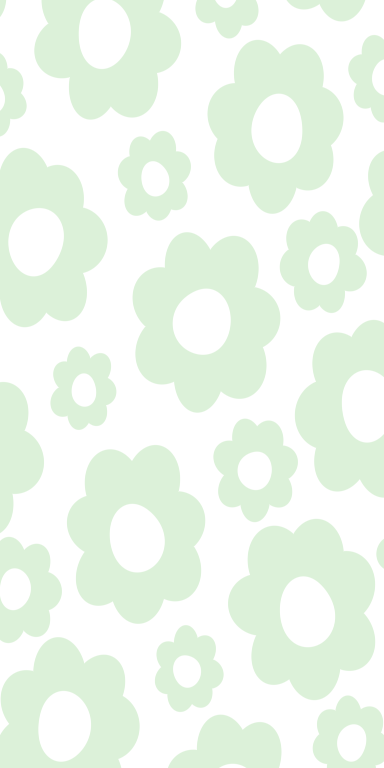
Reproduce this pattern procedurally as a WebGL 2 fragment shader.

```glsl
#version 300 es
precision highp float;
// Scattered pale green flowers with white centres on a white ground.
// A tilted lattice carries large flowers, with a smaller one in each gap;
// each flower is a union of seven uneven elliptical petals minus a hole.
uniform vec2 u_resolution;
out vec4 fragColor;

const vec3 WHITE = vec3(1.0);
const vec3 PALE_GREEN = vec3(0.862, 0.945, 0.850);
const vec2 FLOWER_HALF_SIZE = vec2(0.193, 0.238); // in canvas widths
const vec2 LATTICE_ORIGIN = vec2(0.534, 1.154);
const float LATTICE_TILT = -0.39;
const float CELL = 2.36;                          // in flower radii
const int PETALS = 7;
const float TAU = 6.2831853;

float hash(vec2 p) {
    vec3 q = fract(p.xyx * 0.1031);
    q += dot(q, q.yzx + 33.33);
    return fract((q.x + q.y) * q.z);
}

float randomRange(vec2 seed, float low, float high) {
    return mix(low, high, hash(seed));
}

mat2 rotation(float angle) {
    float c = cos(angle), s = sin(angle);
    return mat2(c, s, -s, c);
}

float gradientDot(vec2 corner, vec2 p) {
    float angle = TAU * hash(corner);
    return dot(vec2(cos(angle), sin(angle)), p - corner);
}

float gradientNoise(vec2 p) {
    vec2 i = floor(p), f = p - i;
    vec2 u = f * f * f * (f * (f * 6.0 - 15.0) + 10.0);
    vec2 e = vec2(1.0, 0.0);
    float low = mix(gradientDot(i, p), gradientDot(i + e, p), u.x);
    float high = mix(gradientDot(i + e.yx, p), gradientDot(i + e.xx, p), u.x);
    return mix(low, high, u.y);
}

// Approximate distance to an ellipse, from its field and gradient
float ellipseDistance(vec2 p, vec2 radii) {
    float k = length(p / radii);
    return k * (k - 1.0) / max(length(p / (radii * radii)), 1e-4);
}

// Signed distance to a flower of unit radius
float flowerDistance(vec2 p, float seed) {
    float d = length(p) - 0.66;
    float turn = TAU * hash(vec2(seed, 50.0));
    for (int i = 0; i < PETALS; i++) {
        vec2 petalSeed = vec2(seed, float(i));
        float angle = turn + TAU * float(i) / float(PETALS);
        angle += randomRange(petalSeed + 9.0, -0.08, 0.08);
        float tip = randomRange(petalSeed + 23.0, 0.93, 1.04);
        float halfWidth = randomRange(petalSeed + 37.0, 0.33, 0.38);
        vec2 q = rotation(-angle) * p - vec2(tip - 0.42, 0.0);
        d = min(d, ellipseDistance(q, vec2(0.42, halfWidth)));
    }
    // Slightly lopsided centre
    vec2 h = p - 0.04 * vec2(cos(turn), sin(turn));
    float a = atan(h.y, h.x) + turn;
    float holeRadius = 0.37 * (1.0 + 0.05 * sin(2.0 * a) + 0.025 * sin(3.0 * a));
    return max(d, holeRadius - length(h));
}

// Distance to the nearest flower of one lattice, in flower radii
float scatterDistance(vec2 p, vec2 offset, float smallest, float largest) {
    mat2 tilt = rotation(LATTICE_TILT);
    vec2 home = round(transpose(tilt) * p / CELL - offset);
    float d = 10.0;
    for (int y = -1; y <= 1; y++) {
        for (int x = -1; x <= 1; x++) {
            vec2 id = home + vec2(x, y) + offset;
            vec2 centre = tilt * id * CELL;
            vec2 drift = vec2(gradientNoise(centre * 0.2),
                              gradientNoise(centre * 0.2 + 31.7));
            vec2 local = p - centre - 0.3 * drift;
            float seed = 100.0 * hash(id + 70.0);
            float size = randomRange(vec2(seed, 80.0), smallest, largest);
            if (length(local) < 1.2 * size) {
                d = min(d, size * flowerDistance(local / size, seed));
            }
        }
    }
    return d;
}

void main() {
    vec2 uv = gl_FragCoord.xy / u_resolution.x;
    vec2 p = (uv - LATTICE_ORIGIN) / FLOWER_HALF_SIZE;

    float large = scatterDistance(p, vec2(0.0), 0.96, 1.04);
    float small = scatterDistance(p, vec2(0.5), 0.46, 0.62);

    float unit = 0.5 * (FLOWER_HALF_SIZE.x + FLOWER_HALF_SIZE.y);
    float edge = 0.7 / (u_resolution.x * unit);
    float cover = 1.0 - smoothstep(-edge, edge, min(large, small));
    fragColor = vec4(mix(WHITE, PALE_GREEN, cover), 1.0);
}
```
